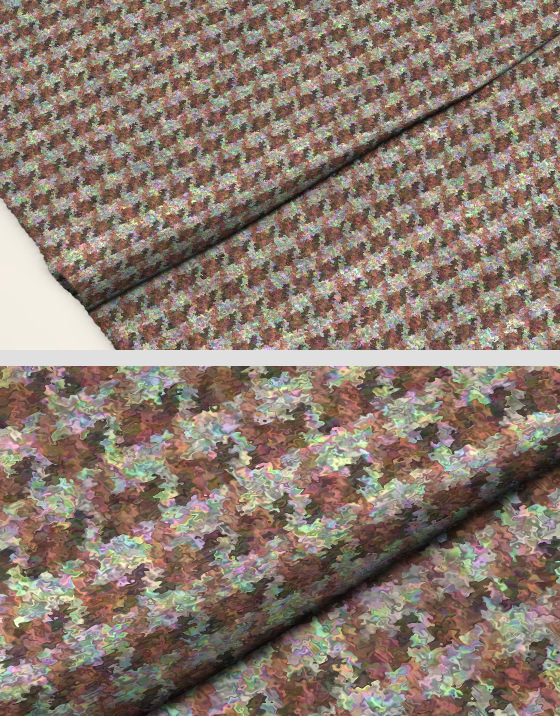
Top: the whole. Bottom: its middle third, enlarged.
This texture is drawn by a WebGL 1 fragment shader. Its source:

```glsl
precision highp float;
uniform vec2 u_resolution;

#define PERIOD 0.088
#define THREADS 8.0
#define LIGHT vec3(0.65, 0.64, 0.59)
#define RUST vec3(0.56, 0.385, 0.33)
#define DARK vec3(0.28, 0.225, 0.19)
#define PAPER vec3(0.96, 0.94, 0.90)
#define FLECK 0.13
#define GRAIN 0.75
#define WOOLLINESS 0.9

float hash(vec2 p) {
  return fract(sin(dot(p, vec2(127.1, 311.7))) * 43758.5453);
}

float noise(vec2 p) {
  vec2 i = floor(p), f = fract(p);
  f = f * f * (3.0 - 2.0 * f);
  return mix(mix(hash(i), hash(i + vec2(1.0, 0.0)), f.x),
             mix(hash(i + vec2(0.0, 1.0)), hash(i + 1.0), f.x), f.y);
}

vec2 rotate(vec2 p, float angle) {
  float c = cos(angle), s = sin(angle);
  return vec2(c * p.x + s * p.y, c * p.y - s * p.x);
}

// Houndstooth from a 2/2 twill: light and rust warp, light and dark weft
vec3 tweed(vec2 uv) {
  vec2 t = uv * THREADS;
  vec2 fuzz = vec2(noise(t * 2.7), noise(t * 2.7 + 57.0)) - 0.5;
  t += WOOLLINESS * fuzz;
  vec2 cell = floor(t), f = fract(t) - 0.5;
  vec2 band = step(THREADS * 0.5, mod(cell, THREADS));
  float warpUp = step(mod(cell.x - cell.y, 4.0), 1.5);

  // The yarn beneath shows through a little
  vec3 warp = mix(LIGHT, RUST, band.x);
  vec3 weft = mix(LIGHT, mix(DARK, RUST, 0.4 * band.x), band.y);
  vec3 col = mix(weft, warp, mix(0.14, 0.86, warpUp));

  // Heather flecks: soft tints, strongest on the light yarn
  float tint = noise(t * 0.55 + 3.7) * 1.6 + 0.5 * hash(cell);
  vec3 hue = cos(6.2832 * (tint + vec3(0.0, 0.33, 0.67)));
  float isLight = 1.0 - mix(band.y, band.x, warpUp);
  col += FLECK * hue * hash(cell + 9.1) * mix(0.45, 1.0, isLight);

  // Rounded yarn and fibre grain running along each float
  float across = mix(f.y, f.x, warpUp);
  col *= 1.06 - 0.6 * across * across;
  vec2 fibre = mix(vec2(1.6, 4.2), vec2(4.2, 1.6), warpUp);
  col *= 1.0 + GRAIN * (noise(t * fibre) - 0.5);
  return col * (0.9 + 0.2 * noise(uv * 1.7));
}

// Signed height above the fold's lower edge
float foldHeight(vec2 p) {
  float edge = 0.1 + 0.573 * (p.x - 0.25) + 0.16 * max(p.x - 1.35, 0.0);
  edge += 0.008 * sin(p.x * 7.0);
  return (p.y - edge) * 0.87;
}

vec3 scene(vec2 p) {
  float d = foldHeight(p);
  float taper = smoothstep(0.3, 1.42, p.x);
  float roll = mix(0.16, 0.02, taper);
  float perspective = 1.09 - 0.16 * p.y;
  vec3 col;

  if (d > 0.0) {
    // Upper layer, wrapped around the roll
    float turn = clamp(1.0 - d / roll, 0.0, 1.0);
    vec2 q = p + vec2(0.5, -0.87) * roll * 0.45 * turn * turn;
    q = rotate(q * vec2(1.0, 1.3) / perspective, 0.58);
    col = tweed(q / PERIOD + 11.3);
    float crest = exp(-pow((d - roll * 0.9) / 0.06, 2.0));
    col *= 1.0 + 0.12 * crest * (1.0 - taper);
    col *= 1.0 - 0.52 * smoothstep(0.15, 1.0, turn);
  } else {
    // Lower layer, shadowed beside the fold
    vec2 q = rotate(p * vec2(1.0, 1.2) / perspective, 0.56);
    col = tweed(q / PERIOD + 4.6);
    float reach = mix(0.035, 0.01, taper);
    col *= 1.0 - 0.42 * exp(d / reach);
    col *= 1.03 + 0.05 * sin(d * 18.0 + 1.0);
  }

  // Dark crease, fading where the layers flatten
  float flatten = smoothstep(1.25, 1.45, p.x);
  float creaseWidth = mix(0.007, 0.003, flatten);
  col *= 1.0 - mix(0.65, 0.4, flatten) * exp(-pow(d / creaseWidth, 2.0));

  // Hollow end of the roll
  vec2 hollow = rotate(p - vec2(0.19, 0.185), -0.87) / vec2(0.06, 0.014);
  col *= 1.0 - 0.6 * (1.0 - smoothstep(0.5, 1.2, length(hollow)));

  // Frayed cut edge over pale paper
  float cut = 0.333 * (1.0 - p.y / 0.4375);
  cut -= 0.022 * exp(-pow((p.y - 0.21) / 0.05, 2.0));
  cut += 0.007 * (noise(p * 130.0) - 0.5);
  float inside = (p.x - cut) * 0.8;
  vec3 paper = PAPER * (1.0 - 0.18 * exp(min(inside, 0.0) / 0.014));
  paper *= 0.99 + 0.02 * noise(p * 5.0);
  col *= 1.0 - 0.35 * exp(-max(inside, 0.0) / 0.008);
  return mix(paper, col, smoothstep(-0.002, 0.002, inside));
}

void main() {
  // Four samples per pixel smooth the yarn edges
  vec3 sum = vec3(0.0);
  for (int i = 0; i < 4; i++) {
    float k = float(i);
    vec2 offset = vec2(mod(k, 2.0), floor(k * 0.5)) * 0.5 - 0.25;
    sum += scene((gl_FragCoord.xy + offset) / u_resolution.y);
  }
  gl_FragColor = vec4(clamp(sum * 0.25, 0.0, 1.0), 1.0);
}
```
